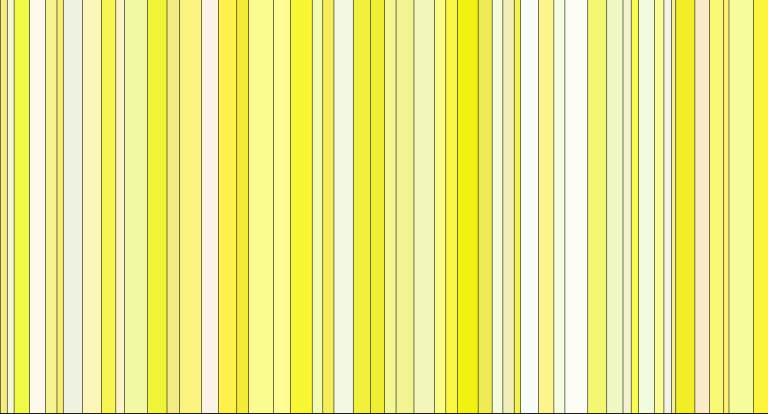
Reproduce this pattern procedurally as a Shadertoy shader.

```glsl
// Vertical stripes of irregular width in lemon, straw and cream tones, parted by
// dark hairlines. Stripe edges are summed up from hashed widths, and each stripe
// and line is weighted by the exact share of the pixel that it covers.

// Four random values per index, without sine
vec4 hash4(float n) {
    vec4 p = fract(n * vec4(0.1031, 0.1030, 0.0973, 0.1099));
    p += dot(p, p.wzxy + 33.33);
    return fract((p.xxyz + p.yzzw) * p.zywx);
}

// Share of a pixel of size px, centred at c, that lies between lo and hi
float coverage(float c, float px, float lo, float hi) {
    return max(0.0, min(c + 0.5 * px, hi) - max(c - 0.5 * px, lo)) / px;
}

// Red and green stay high; blue runs from pure yellow to near white
vec3 stripeColor(float tone, vec2 tint) {
    float blue = tone < 0.37 ? mix(0.04, 0.35, tone / 0.37)
                             : mix(0.43, 0.98, (tone - 0.37) / 0.63);
    return vec3(mix(vec2(0.935, 0.92), vec2(1.0), tint), blue);
}

void mainImage(out vec4 fragColor, in vec2 fragCoord) {
    // Canvas width is one unit
    float px = 1.0 / iResolution.x;
    vec2 pos = fragCoord * px;
    float lineWidth = 0.0008;

    // Border lines at the left and bottom
    float ink = max(coverage(pos.x, px, 0.0, lineWidth),
                    coverage(pos.y, px, 0.0, 1.6 * lineWidth));

    // Stripes from left to right, evenly spread in width and tone but jittered
    vec3 color = vec3(0.0);
    float left = 0.0;
    for (int i = 0; i < 72; i++) {
        float n = float(i);
        vec4 rnd = hash4(n * 17.3 + 5.7);
        float right = left + mix(0.0055, 0.033, fract(n * 0.7549 + 0.5 * rnd.x));
        float tone = fract(n * 0.618 + 0.5 * rnd.y);
        color += stripeColor(tone, rnd.zw) * coverage(pos.x, px, left, right);
        ink = max(ink, coverage(pos.x, px, right - 0.5 * lineWidth, right + 0.5 * lineWidth));
        left = right;
    }

    fragColor = vec4(mix(color, vec3(0.11, 0.11, 0.06), ink), 1.0);
}
```
